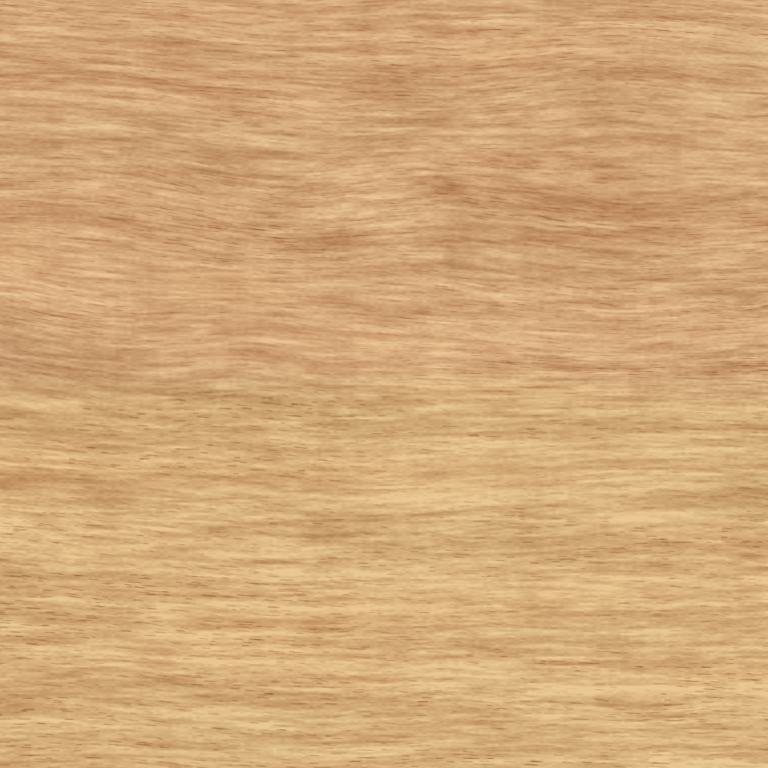
Give the GLSL for this texture, as a Shadertoy shader.

```glsl
// Pale oak veneer with a horizontal grain: a rosy, figured upper half over a
// yellower, straight lower half. Stretched value noise makes bands and fibres,
// scattered capsules make the pores, and elliptical falloffs make the knots.

#define DARK_WOOD vec3(0.715, 0.525, 0.350)
#define LIGHT_WOOD vec3(0.895, 0.755, 0.560)
#define ROSY_TINT vec3(0.003, -0.006, 0.002)
#define HONEY_TINT vec3(0.001, 0.005, -0.008)
#define BASE_TONE 0.66
#define SEAM_HEIGHT 0.485
#define BAND_CONTRAST 0.62
#define FIBRE_CONTRAST 0.80
#define FIGURE_CONTRAST 0.62
#define LINE_DEPTH 0.20
#define PORE_DEPTH 0.42

float hash(vec2 p) {
    return fract(sin(dot(p, vec2(127.1, 311.7))) * 43758.5453);
}

float noise(vec2 p) {
    vec2 i = floor(p), f = fract(p);
    f = f * f * (3.0 - 2.0 * f);
    float low = mix(hash(i), hash(i + vec2(1, 0)), f.x);
    float high = mix(hash(i + vec2(0, 1)), hash(i + vec2(1, 1)), f.x);
    return mix(low, high, f.y);
}

// Layered noise, centred on zero
float fbm(vec2 p, int octaves) {
    float sum = 0.0, weight = 0.5;
    for (int i = 0; i < octaves; i++) {
        sum += weight * (noise(p) - 0.5);
        p = p * 2.03 + vec2(17.3, 9.1);
        weight *= 0.55;
    }
    return sum * 1.3;
}

// Thin tapered capsules, one per grid cell, staggered from row to row
float pores(vec2 p, vec2 grid, float density, float seed) {
    vec2 g = p * grid;
    float row = floor(g.y);
    g.x += 7.0 * hash(vec2(row, seed));
    vec2 id = vec2(floor(g.x), row);
    vec2 local = fract(g) - 0.5;
    float halfLength = mix(0.16, 0.46, hash(id + seed + 3.0));
    local.y += 0.3 * (hash(id + seed + 8.0) - 0.5) + 0.25 * local.x;
    float along = 1.0 - smoothstep(halfLength * 0.5, halfLength, abs(local.x));
    float across = 1.0 - smoothstep(0.04, 0.32, abs(local.y));
    float strength = 0.3 + 0.7 * hash(id + seed + 21.0);
    return along * across * strength * step(hash(id + seed), density);
}

// Soft elliptical weight around a knot
float knot(vec2 p, vec2 centre, vec2 radius) {
    vec2 d = (p - centre) / radius;
    return exp(-dot(d, d));
}

void mainImage(out vec4 fragColor, in vec2 fragCoord) {
    vec2 uv = fragCoord / iResolution.xy;

    // Upper and lower zones meet along a wavering line
    float seam = SEAM_HEIGHT + 0.05 * fbm(uv * vec2(3.0, 8.0), 3);
    float upper = smoothstep(seam - 0.025, seam + 0.035, uv.y);

    // Bend the grain, more strongly in the upper zone and around the knots
    float knots = knot(uv, vec2(0.98, 0.853), vec2(0.030, 0.010))
                + knot(uv, vec2(0.97, 0.605), vec2(0.034, 0.011));
    float stain = knot(uv, vec2(0.84, 0.08), vec2(0.075, 0.015));
    vec2 grain = uv;
    grain.y += mix(0.035, 0.075, upper) * fbm(uv * vec2(2.2, 3.2) + 4.0, 2);
    grain.y += 0.006 * fbm(uv * vec2(9.0, 22.0), 2) + 0.008 * (knots + stain);

    // Growth bands, fine fibres and a faint surface grit
    float bands = 0.7 * fbm(grain * vec2(1.4, 21.0) + 31.0, 3);
    bands += 0.75 * fbm(grain * vec2(3.5, 62.0) + 12.0, 2);
    float fibres = fbm(grain * vec2(14.0, 170.0) + 5.0, 2);
    fibres += 0.75 * fbm(grain * vec2(42.0, 300.0) + 41.0, 1);
    fibres += 0.50 * fbm(uv * vec2(190.0, 380.0) + 7.0, 1);

    // Thin, continuous growth lines along the contours of the grain
    float contour = noise(grain * vec2(2.2, 34.0) + 15.0);
    float lines = 1.0 - smoothstep(0.0, 0.10, abs(contour - 0.5));
    lines *= smoothstep(0.35, 0.75, noise(grain * vec2(6.0, 24.0) + 33.0));

    // Mottled flame figure in the middle of the upper zone
    vec2 swirl = uv + 0.09 * vec2(fbm(uv * 7.0, 2), fbm(uv * 7.0 + 20.0, 2));
    float figureArea = upper * knot(uv, vec2(0.46, 0.76), vec2(0.34, 0.19));
    float figure = fbm(swirl * vec2(10.0, 23.0) + 3.0, 4);
    figure += 0.16 * smoothstep(-0.02, 0.05, fbm(swirl * vec2(9.0, 26.0) + 50.0, 2)) - 0.08;

    // Long fine pores above, sparser and bolder dashes below
    float finePores = 0.0, boldPores = 0.0;
    for (int i = 0; i < 3; i++) {
        float k = float(i);
        finePores += pores(grain, vec2(19.0 + 9.0 * k, 185.0 + 27.0 * k), 0.40, 11.0 + 7.0 * k);
        boldPores += pores(grain, vec2(25.0 + 10.0 * k, 165.0 + 24.0 * k), 0.25, 53.0 + 5.0 * k);
    }
    float poreMask = mix(boldPores, 0.72 * finePores, upper);
    poreMask *= 0.35 + 1.2 * noise(grain * vec2(3.0, 30.0) + 60.0);

    // Occasional long brown streaks in the lower zone
    float streaks = smoothstep(0.68, 0.92, noise(grain * vec2(2.6, 38.0) + 77.0));

    // Combine into one tone between dark and light wood
    float tone = BASE_TONE + mix(0.06, -0.05, upper);
    tone += BAND_CONTRAST * bands * (1.0 - 0.4 * figureArea);
    tone += FIBRE_CONTRAST * fibres + FIGURE_CONTRAST * figure * figureArea;
    tone -= LINE_DEPTH * lines * (1.0 - 0.6 * figureArea);
    tone -= PORE_DEPTH * poreMask + 0.24 * streaks * (1.0 - upper);
    float rings = 0.5 + 0.5 * sin(260.0 * length((uv - vec2(0.97, 0.605)) * vec2(1.0, 2.8)));
    tone -= knots * (0.08 + 0.22 * rings) + 0.45 * stain * (0.7 + bands);

    vec3 wood = mix(DARK_WOOD, LIGHT_WOOD, clamp(tone, -0.30, 1.10));
    wood += mix(HONEY_TINT, ROSY_TINT, upper);
    wood += vec3(0.014, -0.007, -0.010) * fbm(grain * vec2(3.0, 18.0) + 90.0, 2);
    fragColor = vec4(wood, 1.0);
}
```
